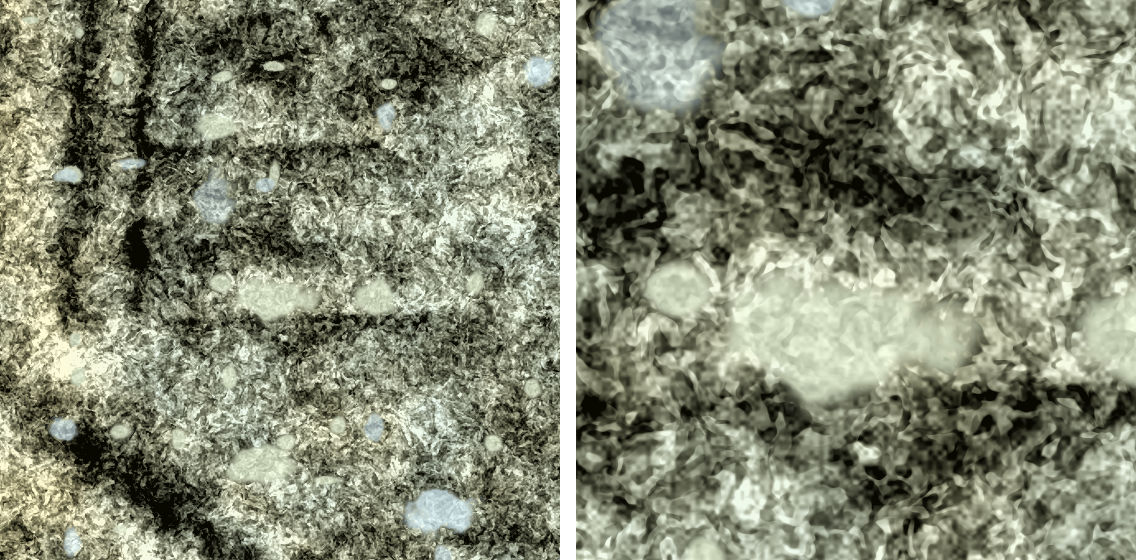
Left: the whole. Right: its middle third, enlarged.
A three.js fragment shader for this texture:

```glsl
// Weathered wall crusted with flaky lichen, shaded ledges, ridges and pale bald patches.
varying vec2 vUv;

float hash(vec2 p) {
  vec3 q = fract(vec3(p.xyx) * 0.1031);
  q += dot(q, q.yzx + 33.33);
  return fract((q.x + q.y) * q.z);
}

vec2 hash2(vec2 p) {
  return vec2(hash(p), hash(p + 57.3));
}

float noise(vec2 p) {
  vec2 i = floor(p), f = fract(p);
  f = f * f * (3.0 - 2.0 * f);
  float low = mix(hash(i), hash(i + vec2(1.0, 0.0)), f.x);
  float high = mix(hash(i + vec2(0.0, 1.0)), hash(i + 1.0), f.x);
  return mix(low, high, f.y);
}

float fbm(vec2 p) {
  float sum = 0.0, amp = 0.53;
  for (int i = 0; i < 4; i++) {
    sum += amp * noise(p);
    p = mat2(1.6, 1.2, -1.2, 1.6) * p + 7.7;
    amp *= 0.5;
  }
  return sum;
}

// Soft cellular flakes: each has its own tone and a random long axis.
float flakes(vec2 p) {
  vec2 cell = floor(p);
  float tone = 0.0, total = 0.0;
  for (int y = -1; y <= 1; y++) {
    for (int x = -1; x <= 1; x++) {
      vec2 id = cell + vec2(float(x), float(y));
      vec2 d = p - id - hash2(id);
      float a = 6.283 * hash(id + 19.1);
      d = mat2(cos(a), -sin(a), sin(a), cos(a)) * d;
      float w = exp(-12.0 * length(d * vec2(0.75, 1.5)));
      tone += w * hash(id + 83.7);
      total += w;
    }
  }
  return tone / total;
}

float blob(vec2 p, vec2 centre, vec2 size) {
  vec2 d = (p - centre) / size;
  return exp(-dot(d, d));
}

float band(float x, float centre, float width) {
  float d = (x - centre) / width;
  return exp(-d * d);
}

// Light on top of a shelf, shadow below its lip.
float ledge(vec2 p, float lip, float left, float right) {
  float h = p.y - lip;
  float lit = smoothstep(-0.004, 0.012, h) * exp(-max(h, 0.0) * 17.0);
  float shade = smoothstep(0.004, -0.012, h) * exp(min(h, 0.0) * 28.0);
  float span = smoothstep(left, left + 0.06, p.x) * smoothstep(right, right - 0.1, p.x);
  return span * (0.2 * lit - 0.42 * shade);
}

float patchMask(vec2 p, vec2 centre, vec2 size, float rough) {
  float d = length((p - centre) / size) + rough;
  return smoothstep(1.15, 0.7, d);
}

// Small bald spots scattered over a jittered grid.
float scatteredSpots(vec2 p, float count, float chance, float rough) {
  vec2 id = floor(p * count);
  vec2 centre = 0.3 + 0.4 * hash2(id + 4.0);
  vec2 size = mix(vec2(0.08), vec2(0.24), hash2(id + 31.0));
  return step(hash(id + 11.0), chance) * patchMask(fract(p * count), centre, size, rough);
}

// Broad light and shade of the wall.
float relief(vec2 p) {
  float s = ledge(p, 0.745, 0.24, 0.74) + ledge(p, 0.44, 0.27, 0.9);
  s -= 0.20 * blob(p, vec2(0.41, 0.56), vec2(0.13, 0.035));
  s -= 0.22 * blob(p, vec2(0.75, 0.88), vec2(0.08, 0.05));
  s -= 0.18 * blob(p, vec2(0.49, 0.88), vec2(0.04));
  s -= 0.17 * blob(p, vec2(0.78, 0.37), vec2(0.1, 0.05));
  s -= 0.24 * blob(p, vec2(0.29, 0.09), vec2(0.09, 0.06));
  s += 0.20 * blob(p, vec2(0.73, 0.26), vec2(0.07, 0.07));
  s += 0.28 * blob(p, vec2(0.13, 0.36), vec2(0.08, 0.05));
  s += 0.07 * blob(p, vec2(0.93, 0.5), vec2(0.12, 0.4));
  // Upright ridges and the gaps between them.
  float upper = smoothstep(0.36, 0.46, p.y);
  float x = p.x + 0.05 * (1.0 - p.y);
  s += upper * (0.17 * band(x, 0.085, 0.04) + 0.13 * band(x, 0.225, 0.025));
  s -= upper * (0.32 * band(x, 0.15, 0.02) + 0.38 * band(x, 0.268, 0.014));
  // Slanting ridge in the lower corner with its dark hollow.
  float slant = p.y + 0.72 * p.x - 0.2;
  float lower = 1.0 - upper;
  s += lower * (0.24 * band(slant, 0.0, 0.05) - 0.36 * band(slant, 0.11, 0.05));
  return s;
}

void main() {
  vec2 p = vUv;
  vec2 warp = vec2(fbm(p * 26.0), fbm(p * 26.0 + 41.0)) - 0.5;
  vec2 q = p + 0.035 * warp;
  float leaf = flakes(q * 75.0) - 0.5;
  float crumb = flakes(q * 155.0 + 13.0) - 0.5;
  float speck = noise(p * 340.0) - 0.5;
  float grain = 0.40 * leaf + 0.50 * crumb + 0.38 * speck;
  float clump = 0.42 * (noise(q * 24.0) - 0.5) + 0.7 * (fbm(q * 5.5) - 0.5);
  float tone = clamp(0.49 + relief(q) + clump + grain, 0.0, 1.0);

  // Olive ramp, browner on the left ridges, cooler here and there.
  vec3 color = mix(vec3(0.03, 0.03, 0.005), vec3(0.95, 0.98, 0.90), tone);
  color.b -= 0.16 * tone * (1.0 - tone);
  float warmth = 0.8 * smoothstep(0.3, 0.02, p.x) + 1.6 * (fbm(q * 9.0 + 70.0) - 0.5);
  color += warmth * tone * vec3(0.06, 0.005, -0.07);

  // Bald patches: large ones first, then the scattered ones.
  float rough = 1.2 * (fbm(p * 34.0 + 9.0) - 0.5) + 0.5 * grain;
  float pale = patchMask(p, vec2(0.49, 0.465), vec2(0.065, 0.034), rough);
  pale = max(pale, patchMask(p, vec2(0.67, 0.466), vec2(0.045, 0.027), rough));
  pale = max(pale, patchMask(p, vec2(0.47, 0.17), vec2(0.052, 0.03), rough));
  pale = max(pale, patchMask(p, vec2(0.39, 0.775), vec2(0.036, 0.021), rough));
  pale = max(pale, scatteredSpots(p, 11.0, 0.17, rough));
  float cool = patchMask(p, vec2(0.79, 0.085), vec2(0.06, 0.035), rough);
  cool = max(cool, patchMask(p, vec2(0.965, 0.875), vec2(0.03, 0.028), rough));
  cool = max(cool, 0.6 * patchMask(p, vec2(0.385, 0.64), vec2(0.035, 0.045), rough));
  cool = max(cool, 0.8 * scatteredSpots(p + 0.37, 9.0, 0.08, rough));
  color = mix(color, vec3(0.84, 0.88, 0.77) + 0.25 * grain, 0.92 * pale);
  color = mix(color, vec3(0.82, 0.90, 0.91) + 0.25 * grain, 0.92 * cool);
  gl_FragColor = vec4(clamp(color, 0.0, 1.0), 1.0);
}
```
